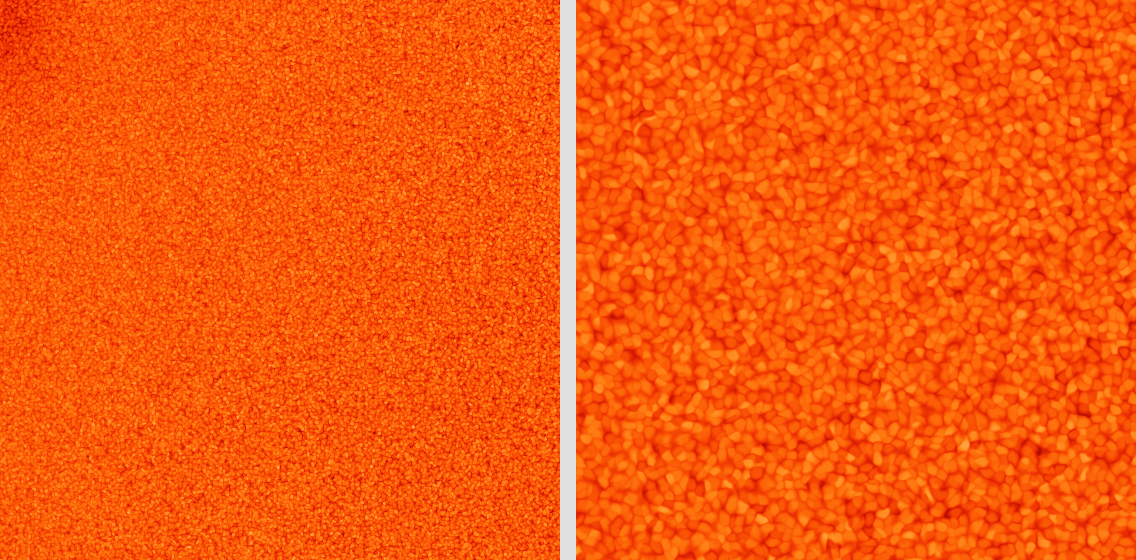
Left: the whole. Right: its middle third, enlarged.
A three.js fragment shader for this texture:

```glsl
// Fine orange sand: flat, uneven Voronoi grains, each brighter or darker than
// its surroundings, falling off into dark red pits where grains meet, under a
// slow change of light. One tone value carries everything and is then coloured.
varying vec2 vUv;

#define GRAINS 166.0       // grains across the canvas
#define JITTER 1.0         // irregularity of grain positions
#define STRETCH 1.4        // elongation of single grains
#define BLEND 10.0         // sharpness of grain borders
#define BASE_TONE 0.364    // mean brightness
#define GRAIN_CONTRAST 0.26
#define EVENNESS 0.5       // how far grains cancel the tone of neighbours
#define PIT_DEPTH 0.19     // darkening away from grain centres
#define SEAM_DEPTH 0.07    // darkening along some grain borders
#define CORNER_SHADOW 0.16
#define FLECK_SHARE 0.006  // share of pale grains
#define SPECK_SHARE 0.0003 // share of dark grains

vec3 hash3(vec2 p) {
  vec3 q = fract(vec3(p.xyx) * vec3(0.1031, 0.1030, 0.0973));
  q += dot(q, q.yxz + 33.33);
  return fract((q.xxy + q.yzz) * q.zyx);
}

vec2 gradient(vec2 cell) {
  float angle = 6.2832 * hash3(cell + 17.0).x;
  return vec2(cos(angle), sin(angle));
}

float gradientNoise(vec2 p) {
  vec2 i = floor(p), f = fract(p);
  vec2 u = f * f * f * (f * (f * 6.0 - 15.0) + 10.0);
  vec2 e = vec2(1.0, 0.0);
  float low = mix(dot(gradient(i), f), dot(gradient(i + e), f - e), u.x);
  float high = mix(dot(gradient(i + e.yx), f - e.yx),
                   dot(gradient(i + e.xx), f - e.xx), u.x);
  return mix(low, high, u.y);
}

// Returns tone against the surroundings, distance to centre and to border.
vec3 sandGrains(vec2 p) {
  vec2 home = floor(p);
  float nearest = 9.0, second = 9.0;
  vec2 grainSum = vec2(0.0), aroundSum = vec2(0.0); // tone and weight
  for (int y = -1; y <= 1; y++) {
    for (int x = -1; x <= 1; x++) {
      vec2 cell = home + vec2(float(x), float(y));
      vec3 place = hash3(cell);
      vec3 look = hash3(cell + 311.0);
      vec2 d = p - cell - 0.5 - JITTER * (place.xy - 0.5);
      float angle = 3.1416 * place.z;
      vec2 axis = vec2(cos(angle), sin(angle));
      vec2 local = vec2(dot(d, axis), dot(d, vec2(-axis.y, axis.x)));
      float dist = length(local * vec2(inversesqrt(STRETCH), sqrt(STRETCH)));

      float tone = look.x + look.y - 1.0;
      tone += 0.6 * step(1.0 - FLECK_SHARE, look.z);
      tone -= 1.2 * step(look.z, SPECK_SHARE);
      grainSum += vec2(tone, 1.0) * exp(-BLEND * dist);
      aroundSum += vec2(tone, 1.0) * exp(-2.5 * dot(d, d));

      second = min(second, max(nearest, dist));
      nearest = min(nearest, dist);
    }
  }
  float around = aroundSum.x / aroundSum.y;
  return vec3(grainSum.x / grainSum.y - EVENNESS * around,
              nearest, second - nearest);
}

// Slow light: shadow in the upper left corner, deeper tone at lower right.
float lighting(vec2 uv) {
  vec2 corner = uv - vec2(0.0, 1.0);
  vec2 hollow = uv - vec2(0.88, 0.3);
  float shade = -CORNER_SHADOW * exp(-dot(corner * corner, vec2(70.0, 28.0)));
  shade -= 0.022 * exp(-7.0 * dot(hollow, hollow));
  return shade + 0.012 * gradientNoise(uv * 4.0 + 5.0);
}

// Deep red through orange to pale orange; tone is the green level.
vec3 sandColour(float tone) {
  float red = 1.0 - 0.45 * exp(-9.0 * tone);
  float blue = 0.01 + 0.18 * pow(tone / 0.59, 5.0);
  return vec3(red, tone, blue);
}

void main() {
  // Bend the grid so that no rows show and grain outlines are uneven
  vec2 p = vUv * GRAINS;
  p += 0.5 * vec2(gradientNoise(p * 0.3), gradientNoise(p * 0.3 + 41.0));
  p += 0.25 * vec2(gradientNoise(p * 1.3), gradientNoise(p * 1.3 + 23.0));
  vec3 grain = sandGrains(p);

  // Seams open only here and there, so most grains run into each other
  float open = smoothstep(-0.15, 0.4, gradientNoise(p * 0.8 + 7.0));
  float seam = open * (1.0 - smoothstep(0.0, 0.45, grain.z));
  float pit = smoothstep(0.25, 0.85, grain.y);
  float relief = GRAIN_CONTRAST * grain.x;
  relief -= PIT_DEPTH * (pit - 0.25) + SEAM_DEPTH * (seam - 0.14);
  relief *= mix(0.88, 1.12, smoothstep(0.0, 1.0, vUv.x + 0.3 - 0.4 * vUv.y));

  float tone = clamp(BASE_TONE + relief + lighting(vUv), 0.03, 0.70);
  gl_FragColor = vec4(sandColour(tone), 1.0);
}
```
